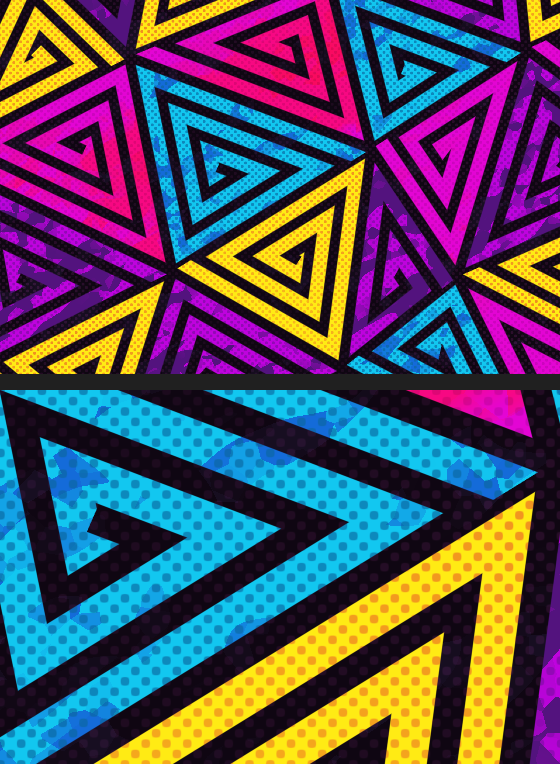
Top, the full canvas; bottom, a detail of the centre.
A WebGL 1 fragment shader for this pattern:

```glsl
precision highp float;
uniform vec2 u_resolution;

#define PERIOD 0.064
#define INK_SHARE 0.58
#define JITTER 0.17
#define STAGGER 0.075
#define DOT_PITCH 0.0185
#define DOT_STRENGTH 0.85
#define STROKE_SCALE vec2(7.0, 26.0)
#define FLECK_SCALE 42.0
#define LATTICE mat2(0.44, -0.29, 0.46, 0.27)
#define LATTICE_INVERSE (mat2(0.27, 0.29, -0.46, 0.44) / 0.2522)

const vec3 BLACK = vec3(0.06, 0.025, 0.07);
const vec3 PLUM = vec3(0.29, 0.08, 0.46);
const vec3 YELLOW = vec3(1.0, 0.92, 0.08);
const vec3 ORANGE = vec3(0.93, 0.46, 0.14);
const vec3 CYAN = vec3(0.07, 0.78, 0.94);
const vec3 TEAL = vec3(0.04, 0.40, 0.62);
const vec3 BLUE = vec3(0.08, 0.30, 0.82);
const vec3 VIOLET = vec3(0.75, 0.01, 0.87);
const vec3 MAGENTA = vec3(0.89, 0.02, 0.83);
const vec3 PINK = vec3(0.97, 0.03, 0.51);
const vec3 RED = vec3(0.98, 0.05, 0.25);

vec2 hash2(vec2 p) {
  vec2 q = vec2(dot(p, vec2(127.1, 311.7)), dot(p, vec2(269.5, 183.3)));
  return fract(sin(q) * 43758.55);
}

// Flat-toned cellular noise
float patches(vec2 p) {
  float nearest = 9.0, tone = 0.0;
  for (int j = -1; j <= 1; j++)
    for (int i = -1; i <= 1; i++) {
      vec2 id = floor(p) + vec2(i, j);
      float d = length(id + hash2(id) - p);
      if (d < nearest) {
        nearest = d;
        tone = hash2(id + 0.37).x;
      }
    }
  return tone;
}

// Jittered lattice point; alternate columns lean left and right
vec2 corner(vec2 id) {
  float lean = STAGGER * (1.0 - 2.0 * mod(id.x, 2.0));
  return LATTICE * (id + JITTER * (2.0 * hash2(id) - 1.0)) + vec2(lean, 0.0);
}

// Signed distance to a line, positive on its left
float side(vec2 p, vec2 a, vec2 b) {
  vec2 e = normalize(b - a);
  return e.x * (p.y - a.y) - e.y * (p.x - a.x);
}

// Edge distances of the triangle around p; key holds its cell and half
vec3 triangleAt(vec2 p, out vec3 key) {
  vec2 base = floor(LATTICE_INVERSE * p);
  vec3 edges = vec3(0.0);
  float deepest = -9.0;
  for (int j = -1; j <= 1; j++)
    for (int i = -1; i <= 1; i++) {
      vec2 id = base + vec2(i, j);
      vec2 a = corner(id), b = corner(id + vec2(1.0, 0.0));
      vec2 c = corner(id + 1.0), d = corner(id + vec2(0.0, 1.0));
      vec3 left = vec3(side(p, a, b), side(p, b, d), side(p, d, a));
      vec3 right = vec3(side(p, c, d), side(p, d, b), side(p, b, c));
      float leftDepth = min(left.x, min(left.y, left.z));
      float rightDepth = min(right.x, min(right.y, right.z));
      if (leftDepth > deepest) {
        deepest = leftDepth; edges = left; key = vec3(id, 0.0);
      }
      if (rightDepth > deepest) {
        deepest = rightDepth; edges = right; key = vec3(id, 1.0);
      }
    }
  return edges;
}

// Triangular spiral: one seam is shifted by a full period
float coil(vec3 e, float blur) {
  float depth = e.z + PERIOD < e.x ? e.z : e.x;
  if (e.y <= min(e.x, e.z)) depth = e.y;
  float offset = abs(fract(depth / PERIOD) - 0.5) * PERIOD;
  return 1.0 - smoothstep(-blur, blur, offset - 0.5 * INK_SHARE * PERIOD);
}

vec3 paint(vec3 key, float grunge, float drift, float dots) {
  float pick = fract(dot(key, vec3(0.25, 0.93, 0.55)) + 0.1);
  float stain = smoothstep(0.62, 0.82, grunge);
  if (pick < 0.23) return mix(YELLOW, ORANGE, dots * (0.5 + 0.5 * drift));
  if (pick < 0.36) return mix(mix(CYAN, BLUE, 0.75 * stain), TEAL, 0.75 * dots);
  if (pick < 0.68) {
    float shade = smoothstep(0.48, 0.62, grunge + 0.25 * (drift - 0.5));
    return mix(VIOLET, PLUM, max(0.92 * shade, 0.45 * dots));
  }
  vec3 hot = mix(PINK, MAGENTA, smoothstep(0.42, 0.58, drift + 0.35 * (grunge - 0.5)));
  return mix(hot, RED, 0.6 * stain * (1.0 - drift)) * (1.0 - 0.12 * dots);
}

void main() {
  float pixel = 1.0 / u_resolution.y;
  vec2 p = gl_FragCoord.xy * pixel;

  // Brush strokes, slow colour drift and staggered halftone dots
  vec2 wobble = 0.008 * sin(p.yx * 43.0 + 2.0 * sin(p * 27.0));
  vec2 slanted = mat2(0.82, -0.57, 0.57, 0.82) * (p + wobble);
  float grunge = mix(patches(slanted * STROKE_SCALE), patches(p * FLECK_SCALE), 0.35);
  float drift = 0.5 + 0.3 * sin(5.0 * p.x + 2.0 * sin(4.0 * p.y)) + 0.2 * sin(9.0 * p.y - 4.0 * p.x);
  vec2 screen = cos(p * 6.2832 / DOT_PITCH);
  float dots = DOT_STRENGTH * smoothstep(0.05, 0.5, screen.x * screen.y);

  vec3 ground = BLACK + vec3(0.13, 0.04, 0.12) * dots * (0.3 + 0.7 * drift);
  ground += vec3(0.03, 0.03, 0.06) * smoothstep(0.6, 0.9, grunge);

  // Four samples smooth the mitred seams
  vec3 color = vec3(0.0);
  for (int i = 0; i < 4; i++) {
    float n = float(i);
    vec2 shift = (vec2(mod(n, 2.0), floor(n / 2.0)) - 0.5) * 0.5 * pixel;
    vec3 key = vec3(0.0);
    vec3 edges = triangleAt(p + shift, key);
    color += mix(ground, paint(key, grunge, drift, dots), coil(edges, 0.5 * pixel));
  }
  gl_FragColor = vec4(color * 0.25, 1.0);
}
```
